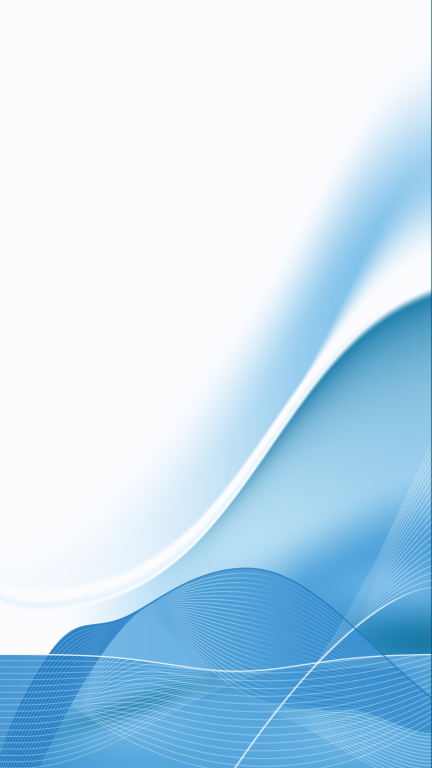
Give the GLSL for this background, as a WebGL 2 fragment shader.

```glsl
#version 300 es
precision highp float;
uniform vec2 u_resolution;
out vec4 outColor;

const vec3 WHITE = vec3(0.99, 0.99, 1.0);
const vec3 PALE = vec3(0.73, 0.88, 0.96);
const vec3 SKY = vec3(0.47, 0.74, 0.91);
const vec3 AZURE = vec3(0.30, 0.63, 0.85);
const vec3 DEEP = vec3(0.11, 0.46, 0.75);
const vec3 TEAL = vec3(0.10, 0.48, 0.66);

float bell(float x, float center, float width) {
  float d = (x - center) / width;
  return exp(-d * d);
}

// 1 below the edge, 0 above it, blended over the given softness
float below(float y, float edge, float softness) {
  return 1.0 - smoothstep(edge - softness, edge + softness, y);
}

// Main curves, each giving a height for x
float ribbonEdge(float x) {
  return 0.19 + 0.46 / (1.0 + exp((0.63 - x) / 0.141)) + 0.02 * exp(-18.0 * x);
}

float archTop(float x) {
  float crown = 0.26 * bell(x, 0.57, x < 0.57 ? 0.5 : 0.42);
  return crown + 0.045 * bell(x, 0.15, 0.1) - 0.06 * exp(-x / 0.04);
}

float archInner(float x) {
  return 0.075 + 0.13 * bell(x, 0.3, 0.2) - 0.03 * smoothstep(0.8, 1.0, x);
}

float bandEdge(float x) {
  return 0.215 * (1.0 - pow(max(0.36 - x, 0.0) / 0.27, 1.5));
}

float waterline(float x) {
  return 0.148 - 0.022 * bell(x, 0.55, 0.22);
}

float diagonal(float x) {
  return 0.235 * (1.0 - pow(max(1.0 - x, 0.0) / 0.456, 1.6));
}

// Thin lines spaced evenly between two curves
float strands(float y, float low, float high, float count, float pixel) {
  float gap = max(high - low, 0.001);
  float v = (y - low) / gap * count;
  float slope = max(length(vec2(dFdx(v), dFdy(v))) / pixel, 0.001);
  float dist = abs(fract(v + 0.5) - 0.5) / slope;
  float line = clamp((0.0007 - dist) / pixel + 0.5, 0.0, 1.0);
  line = mix(line, 0.35, smoothstep(0.4, 0.9, slope * pixel));
  return line * step(-0.1, v) * step(v, count + 0.1) * step(0.002, high - low);
}

float stroke(float y, float curve, float halfWidth, float pixel) {
  float f = y - curve;
  float dist = abs(f) * pixel / max(length(vec2(dFdx(f), dFdy(f))), 0.00001);
  return clamp((halfWidth - dist) / pixel + 0.5, 0.0, 1.0);
}

// White sky, blue halo and the white ribbon
vec3 upperField(float x, float y, float edge) {
  float reach = 0.09 + 0.14 * smoothstep(0.0, 0.55, x) + 0.09 * smoothstep(0.6, 1.0, x);
  float widen = smoothstep(0.68, 1.0, x);
  float ribbonTop = edge + 0.027 + 0.08 * widen;
  float halo = below(y, edge + reach * 0.67, reach * 0.37);
  float strength = 0.1 + 0.85 * smoothstep(0.0, 0.85, x);
  vec3 color = mix(WHITE, mix(PALE, SKY, smoothstep(0.3, 0.9, x)), halo * strength);
  color = mix(color, WHITE, below(y, ribbonTop, 0.005 + 0.065 * widen));
  float crease = bell(y, edge + 0.008, 0.005) * (1.0 - widen);
  return mix(color, PALE, 0.3 * crease);
}

// Shaded folds beneath the ribbon
vec3 lowerField(float x, float y, float edge) {
  float right = smoothstep(0.5, 1.0, x);
  float shade = exp(-max(edge - y, 0.0) / (0.018 + 0.065 * right));
  vec3 color = mix(WHITE, PALE, smoothstep(0.12, 0.42, x));
  color = mix(color, SKY, 0.35 * right);
  color = mix(color, TEAL, shade * smoothstep(0.3, 0.8, x));
  float fold = 0.25 + 0.1 * right;
  color = mix(color, AZURE, below(y, fold - 0.01, 0.05) * smoothstep(0.42, 0.72, x));
  color = mix(color, SKY, 0.75 * bell(y, 0.235, 0.03) * bell(x, 0.93, 0.14));
  return mix(color, TEAL, bell(y, 0.165, 0.035) * bell(x, 0.98, 0.2));
}

vec3 seaColor(float x, float y) {
  vec3 color = mix(AZURE, DEEP, 0.5 * bell(x, 0.0, 0.2));
  color = mix(color, SKY, 0.7 * bell(x, 0.3, 0.18) * bell(y, 0.06, 0.05));
  color = mix(color, SKY, 0.6 * bell(x, 0.8, 0.2) * bell(y, 0.035, 0.04));
  float streak = bell(y, 0.025 + 0.18 * x, 0.016) * bell(x, 0.33, 0.23);
  return mix(color, TEAL, 0.7 * streak);
}

void main() {
  vec2 p = gl_FragCoord.xy / u_resolution;
  float x = p.x, y = p.y, pixel = 1.0 / u_resolution.y;
  float edge = ribbonEdge(x), top = archTop(x), inner = archInner(x);
  float band = bandEdge(x), water = waterline(x), diag = diagonal(x);

  vec3 color = upperField(x, y, edge);
  float edgeSoftness = 0.002 + 0.006 * smoothstep(0.4, 1.0, x);
  color = mix(color, lowerField(x, y, edge), below(y, edge, edgeSoftness));

  // Translucent arch, water and dark left band
  float underArch = below(y, top, pixel);
  color = mix(color, mix(AZURE, SKY, 0.4), 0.85 * underArch);
  color = mix(color, seaColor(x, y), 0.9 * below(y, water, pixel));
  float archBody = underArch * (1.0 - below(y, inner, 0.006)) * smoothstep(0.3, 0.4, x);
  color = mix(color, mix(AZURE, DEEP, 0.3), 0.65 * archBody);
  float leftBand = underArch * (1.0 - below(y, band, 0.002)) * (1.0 - smoothstep(0.33, 0.38, x));
  color = mix(color, DEEP, 0.8 * leftBand);

  // Line meshes
  float archLines = strands(y, inner, top, 26.0, pixel) * smoothstep(0.31, 0.36, x);
  color = mix(color, mix(PALE, DEEP, smoothstep(0.5, 0.75, x)), 0.5 * archLines);
  color = mix(color, PALE, 0.25 * strands(y, band, top, 16.0, pixel) * leftBand);
  float sweep = 0.13 * smoothstep(0.05, 0.7, x);
  color = mix(color, PALE, 0.4 * strands(y, sweep, water, 18.0, pixel));
  float fall = 0.16 - 0.55 * x + 0.45 * x * x;
  color = mix(color, WHITE, 0.3 * strands(y, fall, band, 22.0, pixel) * below(y, water, 0.003));
  float spread = 0.08 - 0.1 * smoothstep(0.55, 1.0, x);
  color = mix(color, PALE, 0.5 * strands(y, spread, inner, 14.0, pixel) * smoothstep(0.55, 0.7, x));
  float fanTop = diag + 0.19 * pow(max(x - 0.7, 0.0) / 0.3, 1.8);
  color = mix(color, WHITE, 0.35 * strands(y, diag, fanTop, 20.0, pixel));

  // Bright contour lines
  color = mix(color, WHITE, 0.75 * stroke(y, water, 0.0009, pixel));
  color = mix(color, WHITE, 0.7 * stroke(y, diag, 0.0012, pixel) * (1.0 - smoothstep(0.85, 1.0, x)));
  color = mix(color, DEEP, 0.7 * stroke(y, top, 0.001, pixel) * smoothstep(0.1, 0.2, x));
  color = mix(color, TEAL * 0.6, 0.6 * smoothstep(0.996, 0.999, x));
  outColor = vec4(color, 1.0);
}
```
